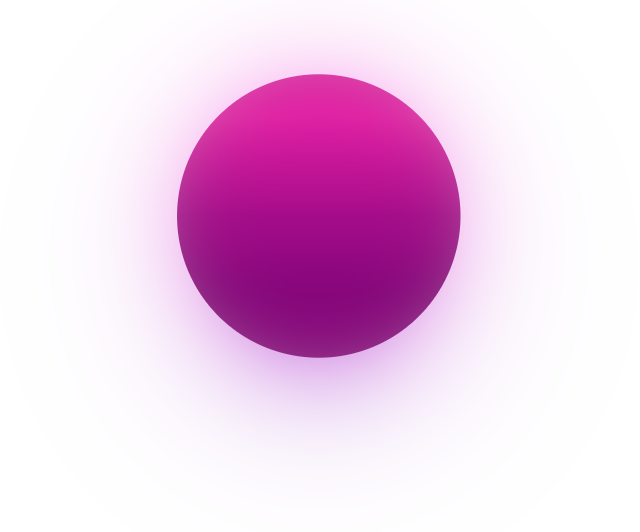
Write a Shadertoy shader that draws this background.

```glsl
// A glossy magenta ball floating over white, wrapped in soft pink and violet light.
// The light is a stack of Gaussian glows that absorb colour from the backdrop;
// the ball is an antialiased disc with a vertical gradient and a pale inner rim.

const vec2 BALL_CENTER = vec2(-0.0023, 0.094);
const float BALL_RADIUS = 0.2664;

// Gaussian falloff around a center, in units of canvas height
float glow(vec2 p, vec2 center, float spread) {
    vec2 d = (p - center) / spread;
    return exp(-dot(d, d));
}

// White backdrop tinted by three overlapping glows
vec3 backdrop(vec2 p) {
    const vec3 pinkAbsorb = vec3(0.03, 1.0, 0.20);
    const vec3 violetAbsorb = vec3(0.60, 1.0, 0.25);
    const vec3 haloAbsorb = vec3(0.45, 0.9, 0.25);
    float x = BALL_CENTER.x;

    vec3 color = vec3(1.0);
    color -= pinkAbsorb * 0.62 * glow(p, vec2(x, 0.109), 0.211);
    color -= violetAbsorb * 0.20 * glow(p, vec2(x, -0.047), 0.1875);
    color -= haloAbsorb * 0.12 * glow(p, vec2(x, -0.016), 0.297);
    return color;
}

// Ball shading; q is the position in units of the ball radius
vec3 ballColor(vec2 q) {
    const vec3 deepPurple = vec3(0.525, 0.02, 0.48);
    const vec3 magenta = vec3(0.65, 0.05, 0.54);
    const vec3 hotPink = vec3(0.88, 0.115, 0.64);
    const vec3 rimLight = vec3(0.75, 0.80, 0.72);

    vec3 color = mix(deepPurple, magenta, smoothstep(-0.62, 0.12, q.y));
    color = mix(color, hotPink, clamp(q.y / 0.7, 0.0, 1.0));
    float rim = 0.18 * pow(min(length(q), 1.0), 5.0);
    return mix(color, rimLight, rim);
}

void mainImage(out vec4 fragColor, in vec2 fragCoord) {
    vec2 p = (fragCoord - 0.5 * iResolution.xy) / iResolution.y;
    vec2 q = (p - BALL_CENTER) / BALL_RADIUS;

    // Composite the ball with a one-pixel soft edge
    float edge = (length(q) - 1.0) * BALL_RADIUS * iResolution.y;
    float coverage = clamp(0.5 - edge, 0.0, 1.0);
    vec3 color = mix(backdrop(p), ballColor(q), coverage);
    fragColor = vec4(clamp(color, 0.0, 1.0), 1.0);
}
```
